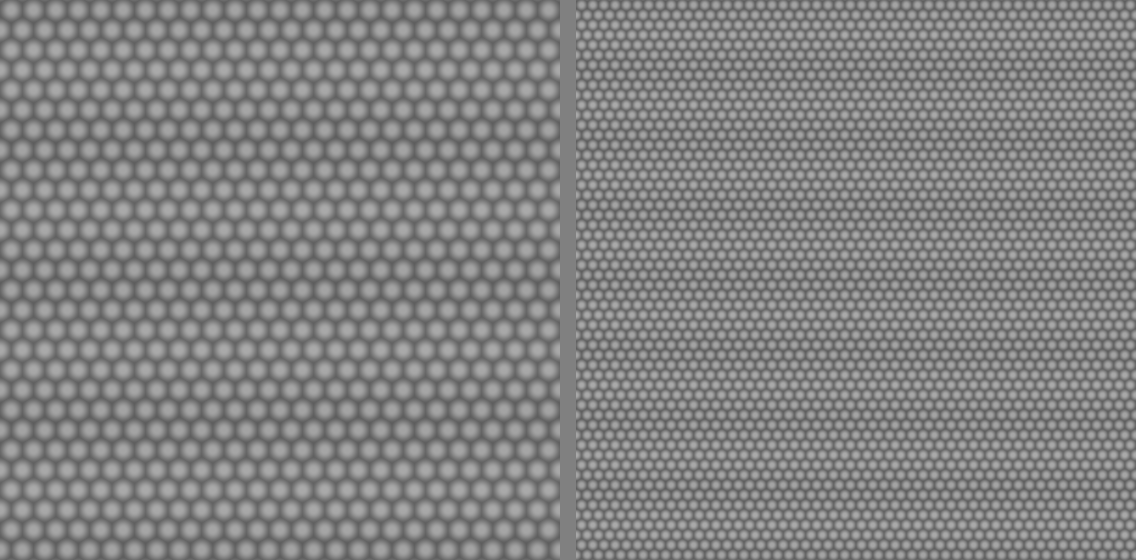
Left, the tile; right, the same tile 2 across and 2 down.
This pattern is drawn by a WebGL 1 fragment shader. Its source:

```glsl
precision highp float;
// Staggered grid of soft grey round bumps with faint horizontal shading bands.

uniform vec2 u_resolution;

#define COLUMNS 25.0
#define ROWS 28.0        // even, so that the stagger wraps
#define ROW_HEIGHT 0.88  // row spacing in column widths
#define CORE_RADIUS 0.10 // flat top of a bump, in column widths
#define RIM_RADIUS 0.62  // where a bump has faded into the gap
#define GAP_GREY 0.37
#define DOT_GREY 0.65
#define BANDS 4.0        // whole number of shading waves up the tile
#define BAND_DEPTH 0.012

const float TAU = 6.2831853;

// Distance to the nearest point of a rectangular lattice through origin.
float latticeDistance(vec2 p, vec2 origin, vec2 cell) {
  vec2 q = (p - origin) / cell;
  return length((q - floor(q + 0.5)) * cell);
}

// The stagger is two rectangular lattices, offset by half a cell.
float nearestDot(vec2 uv) {
  vec2 p = uv * vec2(COLUMNS, ROWS * ROW_HEIGHT);
  vec2 cell = vec2(1.0, 2.0 * ROW_HEIGHT);
  vec2 firstRow = vec2(0.0, 0.5 * ROW_HEIGHT);
  return min(latticeDistance(p, firstRow, cell),
             latticeDistance(p, firstRow + 0.5 * cell, cell));
}

void main() {
  vec2 uv = gl_FragCoord.xy / u_resolution;

  // Soft radial bump
  float bump = 1.0 - smoothstep(CORE_RADIUS, RIM_RADIUS, nearestDot(uv));
  float grey = mix(GAP_GREY, DOT_GREY, bump);

  // Slow shading, darkest at the tile edge
  grey -= BAND_DEPTH * cos(TAU * BANDS * uv.y);

  gl_FragColor = vec4(vec3(grey), 1.0);
}
```
